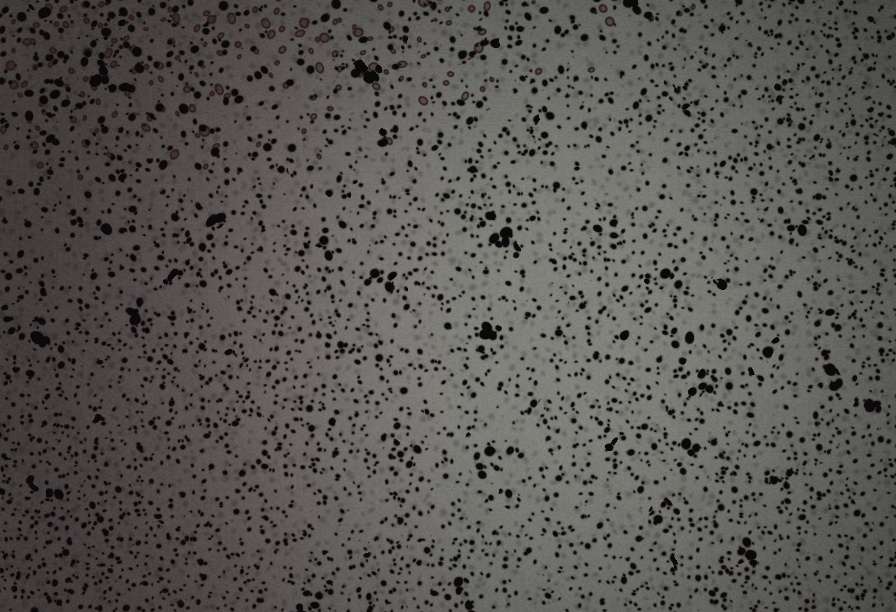
A WebGL 2 fragment shader for this texture:

```glsl
#version 300 es
precision highp float;

uniform vec2 u_resolution;
out vec4 fragColor;

vec3 hash3(vec2 id) {
  vec3 q = vec3(dot(id, vec2(127.1, 311.7)), dot(id, vec2(269.5, 183.3)), dot(id, vec2(419.2, 371.9)));
  return fract(sin(q) * 43758.55);
}

// Slow layered waves, roughly -1 to 1
float waves(vec2 p) {
  p += 0.06 * sin(p.yx * 17.0 + 1.3);
  return 0.5 * sin(p.x * 11.0 + p.y * 7.0) + 0.3 * sin(p.y * 23.0 - p.x * 13.0 + 2.0)
       + 0.2 * sin(p.x * 41.0 + p.y * 31.0 + 4.0);
}

// Signed distance to scattered oval grains, one candidate per cell
float grains(vec2 p, float cell, float chance, float radius, float seed) {
  vec2 base = floor(p / cell);
  float nearest = 1.0;
  for (int j = -1; j <= 1; j++) {
    for (int i = -1; i <= 1; i++) {
      vec2 id = base + vec2(i, j);
      vec3 place = hash3(id + seed);
      vec3 form = hash3(id + seed + 57.0);
      vec2 d = p - (id + 0.08 + 0.84 * place.xy) * cell;
      vec2 axis = vec2(cos(form.x * 6.283), sin(form.x * 6.283));
      d += axis * dot(axis, d) * 0.5 * form.y;
      float grow = smoothstep(0.0, 0.1, chance - place.z);
      float size = radius * (0.65 + 0.7 * form.z * form.z);
      nearest = min(nearest, length(d) - mix(-0.004, size, grow));
    }
  }
  return nearest;
}

// Strength of the rare spots where grains pile up
float crowding(vec2 p) {
  p += 0.007 * sin(p.yx * 95.0 + vec2(0.0, 2.0)) + 0.004 * sin(p.yx * 210.0 + 1.0);
  vec2 base = floor(p / 0.1);
  float crowd = 0.0;
  for (int j = -1; j <= 1; j++) {
    for (int i = -1; i <= 1; i++) {
      vec2 id = base + vec2(i, j);
      vec3 h = hash3(id + 311.0);
      float reach = 0.018 + 0.03 * h.z * h.z;
      float d = length(p - (id + h.xy) * 0.1) / reach;
      crowd = max(crowd, step(0.58, hash3(id + 91.0).x) * (1.0 - smoothstep(0.1, 1.0, d)));
    }
  }
  return crowd;
}

void main() {
  vec2 p = gl_FragCoord.xy / u_resolution.y;
  float aspect = u_resolution.x / u_resolution.y;
  float soft = max(0.0018, 0.7 / u_resolution.y);

  // Uneven lamp light, warm at left and neutral at right
  float fade = smoothstep(0.08, 0.9, length((p - vec2(0.62 * aspect, 0.47)) * vec2(0.95, 0.9)));
  float side = smoothstep(0.1, 0.55, p.x / aspect);
  vec3 color = mix(0.51, 0.24, fade) * mix(vec3(1.08, 0.97, 0.98), vec3(1.0, 1.0, 0.96), side);

  // Film grain and pale mottling
  color += 0.035 * (hash3(floor(p * 350.0)).x - 0.5) + 0.008 * waves(p * 5.0);

  float coarse = smoothstep(0.55, 1.15, p.y + 0.35 - 0.75 * p.x / aspect);
  float patches = waves(p);
  float crowd = crowding(p);

  // Blurred grains below the focal plane
  float haze = grains(p, 0.017, 0.55, 0.004, 23.0);
  color *= 1.0 - 0.2 * smoothstep(0.005, -0.004, haze);

  // Reddish ring cells in the upper left
  float ringZone = coarse * smoothstep(0.6, 0.9, p.y);
  float ring = grains(p, 0.025, 0.7 * ringZone, 0.0075, 71.0);
  color = mix(color, color * vec3(0.8, 0.68, 0.7), smoothstep(soft, -soft, ring));
  float wall = abs(ring + 0.002) - 0.0016;
  color = mix(color, vec3(0.15, 0.09, 0.10), 0.85 * smoothstep(soft, -soft, wall));

  // Sharp dark grains: fine, medium and piled up
  float fine = grains(p, 0.0135, 0.42 + 0.22 * fade + 0.13 * patches - 0.35 * coarse, 0.0031, 5.0);
  float medium = grains(p, 0.021, 0.36 + 0.16 * fade + 0.1 * patches + 0.7 * crowd,
                        0.0046 * (1.0 + 0.5 * coarse + 1.1 * crowd), 37.0);
  float ink = min(fine, medium);

  // Dim colour fringe, then the grain body
  vec3 fringe = mix(vec3(0.21, 0.17, 0.18), vec3(0.20, 0.22, 0.15), smoothstep(-0.3, 0.5, p.y - 0.5 + 0.3 * patches));
  color = mix(color, fringe, 0.35 * smoothstep(0.004, 0.0, ink));
  color = mix(color, vec3(0.04, 0.03, 0.03), smoothstep(soft, -soft, ink));

  fragColor = vec4(color, 1.0);
}
```
